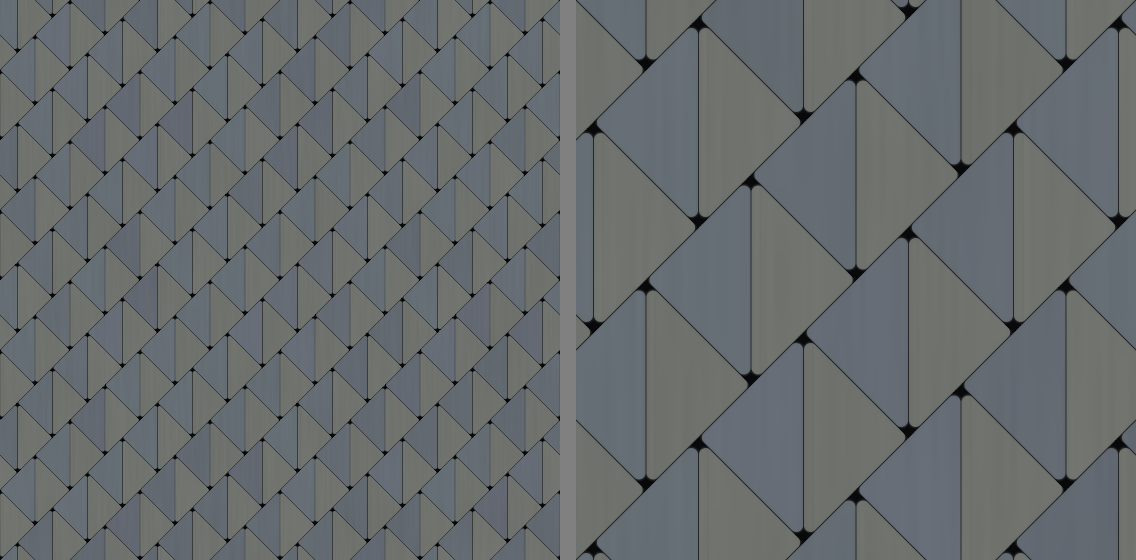
Left: the whole. Right: its middle third, enlarged.
This pattern is drawn by a WebGL 1 fragment shader. Its source:

```glsl
precision highp float;
// Brushed metal squares, set on their corners in diagonal strips with a half step
// between strips. A vertical cut splits each into a blue and an olive triangle;
// rounded triangle distances leave fine gaps and black stars where corners meet.

uniform vec2 u_resolution;

const float REPEATS = 8.0;         // squares (corner to corner) across the canvas; even
const float CORNER_RADIUS = 0.032; // in square diagonals
const float HALF_GAP = 0.002;      // in square diagonals
const vec3 STAR_COLOR = vec3(0.035, 0.035, 0.042);
const vec3 LINE_COLOR = vec3(0.115, 0.125, 0.130);
const vec3 OLIVE = vec3(0.438, 0.449, 0.428);
const vec3 BLUE_LIGHT = vec3(0.400, 0.430, 0.461);
const vec3 BLUE_DARK = vec3(0.385, 0.409, 0.441);
const vec3 TINT_SHIFT = vec3(0.002, -0.007, 0.007); // teal to violet, per square
const float TILE_VARIATION = 0.010;
const float BRUSH_STRENGTH = 0.015;
const float CLOUD_STRENGTH = 0.008;
const float GROOVE_OFFSET = 0.045;
const float GROOVE_STRENGTH = 0.016;
const float RIM_WIDTH = 0.018;
const float RIM_STRENGTH = 0.025;

float hash(vec2 p) {
    vec3 q = fract(vec3(p.xyx) * 0.1031);
    q += dot(q, q.yzx + 33.33);
    return fract((q.x + q.y) * q.z);
}

// Value noise that wraps after `period` cells.
float wrappedNoise(vec2 p, vec2 period) {
    vec2 cell = floor(p);
    vec2 f = fract(p);
    f = f * f * (3.0 - 2.0 * f);
    vec2 lo = mod(cell, period);
    vec2 hi = mod(cell + 1.0, period);
    float bottom = mix(hash(lo), hash(vec2(hi.x, lo.y)), f.x);
    float top = mix(hash(vec2(lo.x, hi.y)), hash(hi), f.x);
    return mix(bottom, top, f.y);
}

float segmentDistance(vec2 p, vec2 a, vec2 b) {
    vec2 ab = b - a;
    float t = clamp(dot(p - a, ab) / dot(ab, ab), 0.0, 1.0);
    return length(p - a - ab * t);
}

// Signed distance to one rounded half of a square, folded to the upper right.
float halfSquareDistance(vec2 folded) {
    float inset = CORNER_RADIUS + HALF_GAP;
    float size = 0.5 - inset * 2.41421;
    vec2 q = folded - vec2(inset, 0.0);
    float edge = min(segmentDistance(q, vec2(0.0), vec2(0.0, size)),
                     segmentDistance(q, vec2(0.0, size), vec2(size, 0.0)));
    bool inside = q.x > 0.0 && q.x + q.y < size;
    return (inside ? -edge : edge) - CORNER_RADIUS;
}

void main() {
    vec2 uv = gl_FragCoord.xy / u_resolution;
    vec2 p = uv * REPEATS;
    float pixel = REPEATS / min(u_resolution.x, u_resolution.y);

    // Diagonal strips of squares, every other one moved by half a side.
    float along = p.x + p.y;
    float across = p.y - p.x;
    float strip = floor(across);
    float shift = 0.5 * mod(strip, 2.0);
    vec2 diagonalCenter = vec2(floor(along - shift) + shift, strip) + 0.5;
    vec2 center = 0.5 * vec2(diagonalCenter.x - diagonalCenter.y,
                             diagonalCenter.x + diagonalCenter.y);
    vec2 local = p - center;
    vec2 tileId = floor(fract(center / REPEATS) * REPEATS * 4.0 + 0.5);

    // Colour of each half, varied from square to square.
    float shade = hash(tileId + 3.0);
    float tint = hash(tileId + 47.0) - 0.5;
    vec3 blue = mix(BLUE_DARK, BLUE_LIGHT, smoothstep(0.1, 0.7, shade));
    blue += TINT_SHIFT * tint;
    vec3 olive = OLIVE + TILE_VARIATION * (hash(tileId + 91.0) - 0.5);
    vec3 metal = local.x < 0.0 ? blue : olive;

    // Vertical brushing, soft clouding and a faint groove beside the cut.
    float brush = wrappedNoise(uv * vec2(256.0, 12.0), vec2(256.0, 12.0)) - 0.5;
    float cloud = wrappedNoise(uv * vec2(24.0, 16.0), vec2(24.0, 16.0)) - 0.5;
    float grooveWidth = max(0.010, pixel);
    float groove = 1.0 - smoothstep(0.0, grooveWidth, abs(local.x - GROOVE_OFFSET));
    metal += BRUSH_STRENGTH * brush + CLOUD_STRENGTH * cloud;
    metal -= GROOVE_STRENGTH * groove * hash(tileId + 17.0);

    // Slightly dimmed rims, then fine lines that deepen to black in the stars.
    float d = halfSquareDistance(abs(local));
    metal *= 1.0 - RIM_STRENGTH * smoothstep(-RIM_WIDTH, 0.0, d);
    vec3 gap = mix(LINE_COLOR, STAR_COLOR, smoothstep(HALF_GAP, 0.012, d));
    float coverage = clamp(0.5 - d / pixel, 0.0, 1.0);
    gl_FragColor = vec4(mix(gap, metal, coverage), 1.0);
}
```
